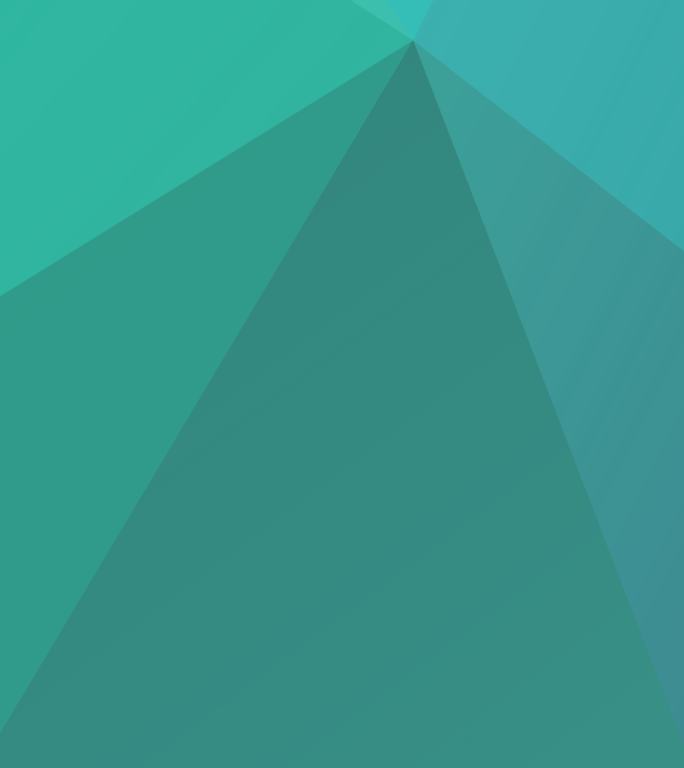
Reproduce this background procedurally as a WebGL 1 fragment shader.

```glsl
precision highp float;
// Folded-paper background: flat teal facets fan out from one apex near the top.
// Each facet is the wedge between two rays, shaded by a linear gradient with
// faint streaks of gradient noise; soft wedge coverages are blended by weight.

uniform vec2 u_resolution;

const float ASPECT = 0.8882;             // canvas width over height
const vec2 APEX = vec2(0.5365, 0.9475);  // in units of canvas height

float hash(float n) {
  return fract(sin(n * 127.1) * 43758.5);
}

// One-dimensional gradient noise, roughly -0.5 to 0.5
float gradientNoise(float x) {
  float cell = floor(x);
  float f = x - cell;
  float left = (hash(cell) * 2.0 - 1.0) * f;
  float right = (hash(cell + 1.0) * 2.0 - 1.0) * (f - 1.0);
  return mix(left, right, f * f * f * (f * (f * 6.0 - 15.0) + 10.0));
}

float cross2(vec2 a, vec2 b) {
  return a.x * b.y - a.y * b.x;
}

// Coverage of the region counterclockwise from one ray to another
float wedge(vec2 d, vec2 fromRay, vec2 toRay, float soft) {
  float a = cross2(normalize(fromRay), d);
  float b = cross2(d, normalize(toRay));
  return smoothstep(-soft, soft, a) * smoothstep(-soft, soft, b);
}

// Linear gradient along an axis, with slight streaks across it
vec3 shade(vec2 d, vec2 axis, float start, float end, vec3 c0, vec3 c1, float streak) {
  float along = dot(d, normalize(axis));
  float t = clamp((along - start) / (end - start), 0.0, 1.0);
  return mix(c0, c1, t) + streak * gradientNoise(along * 24.0);
}

// Adds a facet colour with its weight in alpha
vec4 facet(vec3 colour, float coverage) {
  return vec4(colour, 1.0) * coverage;
}

void main() {
  vec2 d = gl_FragCoord.xy / u_resolution * vec2(ASPECT, 1.0) - APEX;
  float soft = 0.9 / min(u_resolution.x / ASPECT, u_resolution.y);

  // Fold lines leaving the apex
  vec2 rightHigh = vec2(270.0, -211.0);
  vec2 topRight = vec2(20.0, 40.0);
  vec2 topMid = vec2(-27.0, 40.0);
  vec2 topLeft = vec2(-62.0, 40.0);
  vec2 leftHigh = vec2(-412.0, -256.0);
  vec2 leftLow = vec2(-412.0, -693.0);
  vec2 rightLow = vec2(270.0, -705.0);

  // Gradient axes
  vec2 steep = vec2(2.0, -1.0);
  vec2 diagonal = vec2(0.6, -0.8);

  // Facet colours
  vec3 sky = shade(d, steep, 0.0, 0.44,
    vec3(0.235, 0.690, 0.686), vec3(0.222, 0.660, 0.660), 0.012);
  vec3 slate = shade(d, steep, 0.0, 0.73,
    vec3(0.235, 0.632, 0.600), vec3(0.240, 0.545, 0.570), 0.012);
  vec3 deep = shade(d, diagonal, 0.0, 0.95,
    vec3(0.196, 0.527, 0.495), vec3(0.220, 0.562, 0.526), 0.003);
  vec3 jade = shade(d, diagonal, -0.1, 0.25,
    vec3(0.190, 0.608, 0.540), vec3(0.188, 0.608, 0.540), 0.003);
  vec3 mint = shade(d, vec2(1.0, -0.9), -0.4, 0.1,
    vec3(0.186, 0.714, 0.632), vec3(0.194, 0.702, 0.622), 0.008);
  vec3 glintLeft = vec3(0.235, 0.750, 0.680);
  vec3 glintRight = vec3(0.208, 0.747, 0.718);

  // Weighted blend of all facets, counterclockwise
  vec4 sum = facet(sky, wedge(d, rightHigh, topRight, soft));
  sum += facet(glintRight, wedge(d, topRight, topMid, soft));
  sum += facet(glintLeft, wedge(d, topMid, topLeft, soft));
  sum += facet(mint, wedge(d, topLeft, leftHigh, soft));
  sum += facet(jade, wedge(d, leftHigh, leftLow, soft));
  sum += facet(deep, wedge(d, leftLow, rightLow, soft));
  sum += facet(slate, wedge(d, rightLow, rightHigh, soft));

  gl_FragColor = vec4(sum.rgb / max(sum.a, 0.001), 1.0);
}
```
